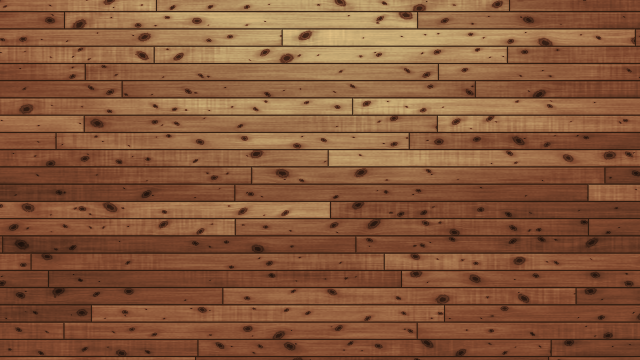
Reproduce this texture procedurally as a WebGL 1 fragment shader.

```glsl
precision highp float;
// Rows of staggered wooden planks under a warm glow from the top centre.
// Each plank gets its own tone, fibres, saw marks and scattered knots;
// one brightness value is finally turned into a brown-to-straw colour.

uniform vec2 u_resolution;

const float ROW_HEIGHT = 0.0479;
const float PLANK_LENGTH = 0.981;
const float FIRST_SEAM = 0.0324;
const float SEAM_HALF_WIDTH = 0.0015;
const vec3 SEAM_COLOR = vec3(0.15, 0.09, 0.05);

float hash(vec2 p) {
  vec3 q = fract(vec3(p.xyx) * 0.1031);
  q += dot(q, q.yzx + 33.33);
  return fract((q.x + q.y) * q.z);
}

float noise(vec2 p) {
  vec2 i = floor(p), f = fract(p);
  f = f * f * (3.0 - 2.0 * f);
  return mix(mix(hash(i), hash(i + vec2(1.0, 0.0)), f.x),
             mix(hash(i + vec2(0.0, 1.0)), hash(i + vec2(1.0, 1.0)), f.x), f.y);
}

// Scattered knots: x is darkness, y is how far the grain bends around them.
vec2 knots(vec2 q, float seed, float cellWidth, float chance, vec2 radii) {
  vec2 result = vec2(0.0);
  float cell = floor(q.x / cellWidth);
  for (int i = -1; i <= 1; i++) {
    vec2 id = vec2(cell + float(i) + 7.0, seed);
    float present = step(hash(id), chance);
    float size = hash(id + 17.3);
    float r = mix(radii.x, radii.y, size * size);
    vec2 center = vec2((cell + float(i) + 0.15 + 0.7 * hash(id + 31.7)) * cellWidth,
                       ROW_HEIGHT * mix(0.18, 0.82, hash(id + 53.1)));
    vec2 d = q - center;
    d.y += d.x * (hash(id + 71.9) - 0.5) * 0.9;
    float wobble = 0.3 * (noise(q * 260.0 + seed) - 0.5);
    float e = length(d / vec2(1.35, 0.9)) / r + wobble;
    float core = 1.0 - smoothstep(0.35, 1.0, e);
    float ring = 0.5 * exp(-pow((e - 1.05) * 4.0, 2.0));
    float smear = 0.32 * exp(-dot(d * d, vec2(0.09, 0.55)) / (r * r));
    result.x = max(result.x, present * (0.8 * core + ring * (1.0 - core) + smear));
    result.y += present * d.y * exp(-e * e * 0.16);
  }
  return result;
}

// Fine fibres, broad figure and faint upright saw marks.
float grain(vec2 q, float bend, float seed) {
  vec2 g = vec2(q.x, q.y - bend * 0.65) + seed * vec2(1.7, 0.31);
  float fibres = noise(g * vec2(14.0, 330.0)) - 0.5;
  float figure = noise(g * vec2(5.0, 120.0)) - 0.5;
  float blotches = noise(g * vec2(13.0, 38.0)) - 0.5;
  float saw = noise(g * vec2(190.0, 22.0)) - 0.5;
  float sawn = smoothstep(0.35, 0.75, noise(g * vec2(3.5, 9.0) + 40.0));
  float speckle = noise(g * vec2(170.0, 290.0)) - 0.5;
  return 0.07 * fibres + 0.06 * figure + 0.06 * blotches
       + 0.075 * saw * sawn + 0.035 * speckle;
}

float glow(vec2 p, float middle) {
  vec2 d = p - vec2(middle, 0.0);
  return exp(-dot(d * d, vec2(1.5, 1.6)));
}

// Brown when dark, orange in between, straw when bright.
vec3 woodColor(float tone, float light) {
  float s = clamp((tone - 0.46) / 0.35 + 0.35 * (light - 0.5), 0.0, 1.0);
  return tone * mix(vec3(1.0, 0.56, 0.36), vec3(1.0, 0.85, 0.58), s);
}

void main() {
  float pixel = 1.0 / u_resolution.y;
  vec2 p = gl_FragCoord.xy * pixel;
  p.y = 1.0 - p.y;

  // Plank layout and position inside the plank
  float y = p.y - FIRST_SEAM;
  float row = floor(y / ROW_HEIGHT);
  float x = p.x + PLANK_LENGTH * (1.0 + hash(vec2(row + 5.0, 9.2)));
  float column = floor(x / PLANK_LENGTH);
  vec2 q = vec2(x - column * PLANK_LENGTH, y - row * ROW_HEIGHT);
  float seed = 3.0 + 50.0 * hash(vec2(row + 11.0, column + 23.0));

  // Wood brightness
  float light = glow(p, 0.5 * u_resolution.x * pixel);
  float plankTone = hash(vec2(seed, row + 61.0)) - 0.5;
  vec2 large = knots(q, seed, 0.115, 0.58, vec2(0.004, 0.0115));
  vec2 small = knots(q, seed + 80.0, 0.06, 0.38, vec2(0.0015, 0.0032));
  float tone = 0.445 + 0.28 * light + 0.2 * plankTone;
  tone += grain(q, large.y, seed);
  tone *= 1.0 - 0.68 * min(max(large.x, small.x * 0.8), 1.0);

  // Rounded edges and dark seams
  vec2 edge = min(q, vec2(PLANK_LENGTH, ROW_HEIGHT) - q);
  float nearest = min(edge.x, edge.y);
  tone *= 1.0 - 0.16 * exp(-nearest / 0.0035);
  tone += 0.05 * exp(-pow((q.y - 0.0045) / 0.0018, 2.0));
  float seam = 1.0 - smoothstep(SEAM_HALF_WIDTH - 0.5 * pixel,
                                SEAM_HALF_WIDTH + 0.5 * pixel, nearest);

  vec3 color = mix(woodColor(tone, light), SEAM_COLOR, seam * 0.88);
  gl_FragColor = vec4(clamp(color, 0.0, 1.0), 1.0);
}
```
